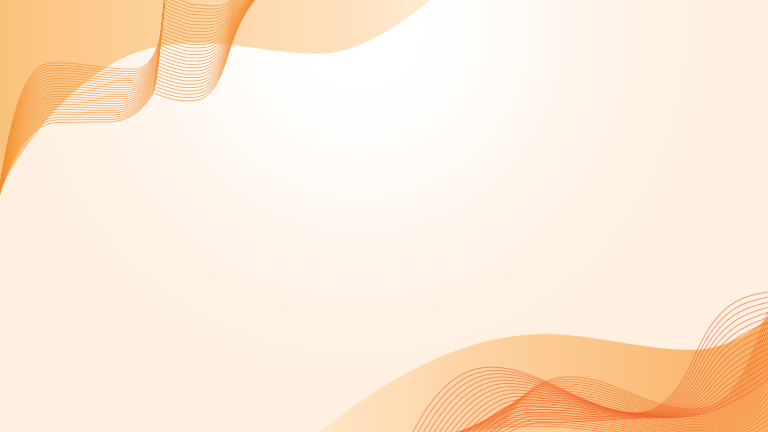
This background is drawn by a WebGL 1 fragment shader. Its source:

```glsl
precision highp float;
// Cream backdrop with a soft white glow, orange wave shapes in two corners
// and ribbons of fine lines. Every edge is a piecewise cubic y(x) through
// knots (x, y, slope); a ribbon blends the knots of its two border curves.
uniform vec2 u_resolution;

// Cubic Hermite span between two knots: returns height and slope at x.
vec2 span(float x, vec3 a, vec3 b) {
  float w = b.x - a.x;
  float u = (x - a.x) / w;
  float t = clamp(u, 0.0, 1.0);
  float s = t * t * (3.0 - 2.0 * t);
  float y = mix(a.y, b.y, s) + w * t * (1.0 - t) * (a.z * (1.0 - t) - b.z * t);
  float slope = 6.0 * t * (1.0 - t) * (b.y - a.y) / w
              + a.z * (1.0 - t) * (1.0 - 3.0 * t) + b.z * t * (3.0 * t - 2.0);
  return vec2(y, u == t ? slope : 0.0);
}

// Signed distance (approximate) above the curve through five knots.
float aboveCurve(vec2 p, vec3 a, vec3 b, vec3 c, vec3 d, vec3 e) {
  vec2 f = p.x < b.x ? span(p.x, a, b)
         : p.x < c.x ? span(p.x, b, c)
         : p.x < d.x ? span(p.x, c, d) : span(p.x, d, e);
  return (p.y - f.x) / sqrt(1.0 + f.y * f.y);
}

// Box-filtered coverage of a half plane.
float cover(float dist, float px) {
  return clamp(0.5 + dist / px, 0.0, 1.0);
}

// Opacity of a bundle of thin lines between two border curves.
float ribbon(vec2 p, float px, float lines,
             vec3 a0, vec3 b0, vec3 c0, vec3 d0, vec3 e0,
             vec3 a1, vec3 b1, vec3 c1, vec3 d1, vec3 e1) {
  float clear = 1.0;
  for (float i = 0.0; i < 32.0; i++) {
    if (i >= lines) break;
    float t = i / (lines - 1.0);
    vec3 a = mix(a0, a1, t);
    float dist = abs(aboveCurve(p, a, mix(b0, b1, t), mix(c0, c1, t),
                                mix(d0, d1, t), mix(e0, e1, t)));
    float line = cover(0.009 - dist, px) - cover(-0.009 - dist, px);
    clear *= 1.0 - 0.75 * line * step(a.x, p.x);
  }
  return 1.0 - clear;
}

void main() {
  // Canvas is 16 by 9 units
  vec2 p = gl_FragCoord.xy / u_resolution * vec2(16.0, 9.0);
  float px = 9.0 / u_resolution.y;

  // Backdrop glow
  float glow = smoothstep(0.5, 7.8, distance(p, vec2(7.5, 8.4)));
  vec3 color = mix(vec3(1.0), vec3(1.0, 0.942, 0.882), glow);

  // Upper left wave
  float upper = aboveCurve(p, vec3(0.0, 5.05, 1.85), vec3(2.19, 7.58, 0.66),
    vec3(4.17, 8.1, 0.0), vec3(6.62, 7.88, 0.0), vec3(9.05, 9.08, 0.85));
  vec3 upperFill = mix(vec3(0.985, 0.76, 0.49), vec3(1.0, 0.91, 0.80),
                       clamp(p.x / 8.5, 0.0, 1.0));
  color = mix(color, upperFill, cover(upper, px));

  // Lower right wave
  float lower = -aboveCurve(p, vec3(6.6, -0.06, 0.85), vec3(8.75, 1.37, 0.5),
    vec3(11.35, 2.04, 0.0), vec3(14.4, 1.71, 0.0), vec3(16.0, 2.38, 0.85));
  vec3 lowerFill = mix(vec3(1.0, 0.90, 0.78), vec3(0.975, 0.69, 0.38),
                       clamp((p.x - 6.67) / 9.33, 0.0, 1.0));
  color = mix(color, lowerFill, cover(lower, px));

  // Upper left ribbon: a long twist, then a stack of sagging arcs
  float twist = ribbon(p, px, 24.0,
    vec3(0.0, 5.15, 6.3), vec3(1.21, 7.69, 0.0), vec3(2.71, 7.56, 0.0),
    vec3(3.29, 8.06, 2.6), vec3(3.44, 9.1, 10.0),
    vec3(0.0, 4.97, 3.0), vec3(1.25, 6.45, 0.0), vec3(2.19, 6.46, 0.0),
    vec3(3.17, 7.02, 1.5), vec3(3.44, 9.1, 10.0));
  float arcs = ribbon(p, px, 30.0,
    vec3(3.23, 7.06, -0.6), vec3(3.5, 6.96, -0.3), vec3(3.88, 6.9, 0.0),
    vec3(4.75, 7.85, 3.3), vec3(5.38, 9.1, 1.2),
    vec3(3.44, 9.15, -0.6), vec3(3.7, 9.02, -0.35), vec3(4.1, 8.9, 0.0),
    vec3(4.88, 9.05, 1.0), vec3(5.38, 9.2, 1.2));
  vec3 amber = vec3(0.95, 0.53, 0.14);
  color = mix(color, amber, twist * 0.85);
  color = mix(color, amber, arcs * 0.9);

  // Lower right ribbons: two nested crests that sweep up at the right
  float fan = ribbon(p, px, 22.0,
    vec3(10.35, -0.1, 2.0), vec3(11.88, 1.15, 0.0), vec3(14.38, 0.48, 0.0),
    vec3(15.52, 1.29, 2.0), vec3(16.0, 2.5, 2.4),
    vec3(9.2, -0.1, 0.3), vec3(11.2, 0.12, 0.0), vec3(14.6, -0.2, 0.0),
    vec3(15.6, -0.05, 0.3), vec3(16.0, 0.15, 0.6));
  float crests = ribbon(p, px, 18.0,
    vec3(8.55, -0.1, 2.0), vec3(10.25, 1.35, 0.0), vec3(13.23, 0.4, 0.0),
    vec3(14.48, 1.6, 2.3), vec3(16.0, 2.92, 0.2),
    vec3(10.4, -0.1, 0.5), vec3(11.3, 0.2, 0.0), vec3(13.9, 0.3, 0.0),
    vec3(15.1, 0.55, 0.5), vec3(16.0, 1.1, 0.8));
  color = mix(color, vec3(0.96, 0.43, 0.14), fan * 0.85);
  color = mix(color, vec3(0.95, 0.38, 0.16), crests * 0.9);

  gl_FragColor = vec4(color, 1.0);
}
```
